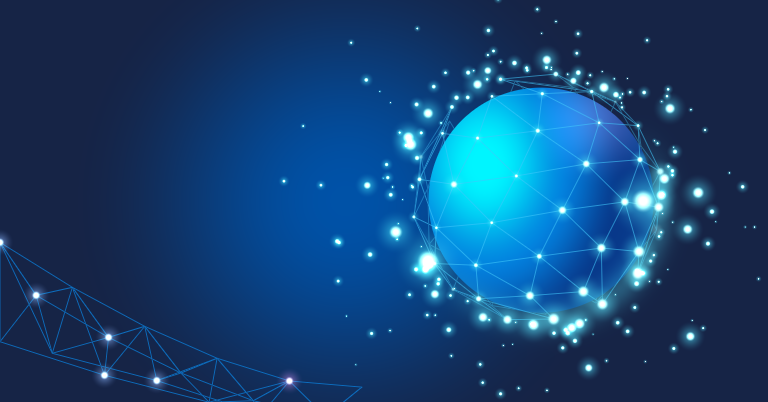
Give the GLSL for this background, as a WebGL 1 fragment shader.

```glsl
precision highp float;
// Glowing blue globe with a wire mesh, drifting sparks and a corner network on navy.
uniform vec2 u_resolution;

const vec3 NAVY = vec3(0.085, 0.14, 0.275);
const vec3 ROYAL = vec3(0.0, 0.32, 0.655);
const vec3 CYAN = vec3(0.0, 0.96, 1.0);
const vec3 AZURE = vec3(0.01, 0.50, 0.87);
const vec3 DEEP = vec3(0.03, 0.22, 0.54);
const vec3 MESH_TINT = vec3(0.25, 0.78, 0.98);
const vec3 SPARK_TINT = vec3(0.22, 0.72, 0.82);
const vec3 NET_TINT = vec3(0.04, 0.50, 0.86);
const vec2 BALL_CENTER = vec2(1.346, 0.502);
const float BALL_RADIUS = 0.28;
const vec2 MESH_CENTER = vec2(1.338, 0.507);
const float MESH_RADIUS = 0.312;
const float GOLDEN_ANGLE = 2.39996;
const float MESH_NODES = 64.0;

float hash(float n) {
  return fract(sin(n * 12.9898 + 4.1) * 43758.5);
}

vec3 screen(vec3 base, vec3 light) {
  return 1.0 - (1.0 - base) * (1.0 - clamp(light, 0.0, 1.0));
}

float lineCover(vec2 p, vec2 a, vec2 b, float halfWidth, float px) {
  vec2 ab = b - a;
  float t = clamp(dot(p - a, ab) / max(dot(ab, ab), 1e-6), 0.0, 1.0);
  return clamp((halfWidth - length(p - a - ab * t)) / px + 0.5, 0.0, 1.0);
}

// Soft halo with a white core
vec3 spark(vec2 p, vec2 center, float radius, vec3 tint) {
  float d = length(p - center) / radius;
  float halo = pow(max(1.0 - d, 0.0), 1.6);
  return tint * halo * 0.85 + vec3(0.85, 1.0, 1.0) * (1.0 - smoothstep(0.08, 0.34, d));
}

vec3 background(vec2 p) {
  float d = length(p - vec2(0.86, 0.5));
  return mix(ROYAL, NAVY, smoothstep(0.02, 0.69, d));
}

// Shading inside the unit disc
vec3 ballColor(vec2 q) {
  float d = length((q - vec2(-0.5, 0.32)) * vec2(1.08, 0.85));
  vec3 color = mix(CYAN, AZURE, smoothstep(0.1, 0.85, d));
  color = mix(color, DEEP, smoothstep(0.72, 1.35, d));
  float violet = 1.0 - smoothstep(0.0, 0.65, length(q - vec2(0.5, 0.75)));
  return color + vec3(0.22, 0.17, 0.2) * violet;
}

// Evenly spread point on a tilted unit sphere
vec3 meshNode(float i) {
  float y = 1.0 - 2.0 * (i + 0.5) / MESH_NODES;
  float a = i * GOLDEN_ANGLE + 0.6;
  vec3 n = vec3(cos(a) * sqrt(1.0 - y * y), y, sin(a) * sqrt(1.0 - y * y));
  return vec3(n.x * 0.9 - n.y * 0.436, n.x * 0.436 + n.y * 0.9, n.z);
}

float meshLink(vec2 q, vec3 a, float j, float inside, float px) {
  vec3 b = meshNode(j);
  float front = smoothstep(-0.1, 0.15, a.z + b.z);
  float fade = mix(0.4 * (1.0 - inside), 0.6, front);
  float near = 1.0 - step(1.05, distance(a, b));
  return lineCover(q, a.xy, b.xy, 0.0037, px) * fade * near * step(j, MESH_NODES - 0.5);
}

vec3 addMesh(vec3 color, vec2 q, float inside, float px) {
  float wire = 0.0;
  vec3 light = vec3(0.0);
  for (int k = 0; k < 64; k++) {
    float i = float(k);
    vec3 a = meshNode(i);
    wire = max(wire, meshLink(q, a, i + 5.0, inside, px));
    wire = max(wire, meshLink(q, a, i + 8.0, inside, px));
    wire = max(wire, meshLink(q, a, i + 13.0, inside, px));
    float lower = smoothstep(0.1, 0.9, dot(a.xy, vec2(0.6, -0.8)));
    float size = 0.045 + 0.08 * pow(hash(i), 3.0) + 0.11 * lower;
    light += spark(q, a.xy, size, SPARK_TINT) * smoothstep(-0.3, 0.1, a.z);
  }
  return screen(mix(color, MESH_TINT, wire), light);
}

// Golden-angle scatter around the globe; shape skews sizes toward the smallest
vec3 sparkRing(vec2 p, float seed, float spread, float small, float large, float shape) {
  float a = seed * GOLDEN_ANGLE + hash(seed) * 0.5;
  float r = 0.305 + spread * hash(seed + 31.7) * hash(seed + 77.3);
  float size = small + (large - small) * pow(hash(seed + 9.2), shape);
  return spark(p, MESH_CENTER + r * vec2(cos(a), sin(a)), size, SPARK_TINT);
}

vec2 ridgeNode(float i) {
  float x = 0.09 * i;
  float zigzag = 0.037 * (1.0 - 2.0 * mod(i, 2.0));
  return vec2(x, 0.36 * pow(max(1.0 - x / 0.82, 0.0), 1.5) + zigzag);
}

vec2 floorNode(float i) {
  return vec2(0.13 * i, 0.15 - 0.036 * i + 0.012 * sin(i * 2.5));
}

vec3 addNetwork(vec3 color, vec2 p, float px) {
  float wire = 0.0;
  vec3 light = vec3(0.0);
  for (int k = 0; k < 10; k++) {
    float i = float(k);
    vec2 top = ridgeNode(i);
    vec2 base = floorNode(floor(i * 0.6));
    wire = max(wire, lineCover(p, top, ridgeNode(i + 1.0), 0.0013, px));
    wire = max(wire, lineCover(p, top, ridgeNode(i + 2.0), 0.0011, px));
    wire = max(wire, lineCover(p, top, base, 0.0011, px));
    wire = max(wire, lineCover(p, top, floorNode(floor(i * 0.6) + 1.0), 0.0011, px));
    wire = max(wire, lineCover(p, base, floorNode(floor(i * 0.6) + 2.0), 0.0011, px));
    float lit = (k < 4 && k != 2) || k == 8 ? 1.0 : 0.0;
    vec3 tint = mix(vec3(0.45, 0.6, 0.9), vec3(0.6, 0.35, 0.7), step(7.5, i));
    light += lit * spark(p, top, 0.034, tint);
    if (k == 2 || k == 3) light += spark(p, floorNode(i), 0.034, tint);
  }
  return screen(mix(color, NET_TINT, wire * 0.8), light);
}

void main() {
  float px = 1.0 / u_resolution.y;
  vec2 p = gl_FragCoord.xy * px;
  vec3 color = background(p);

  // Globe and mist along its lower right rim
  vec2 q = (p - BALL_CENTER) / BALL_RADIUS;
  float inside = clamp((1.0 - length(q)) * BALL_RADIUS / px + 0.5, 0.0, 1.0);
  color = mix(color, ballColor(q), inside);
  float rim = exp(-pow((length(q) - 1.05) * 7.0, 2.0));
  float side = smoothstep(-0.3, 1.0, dot(q, vec2(0.5, -0.86)));
  color = screen(color, SPARK_TINT * rim * side * 0.35);

  vec2 m = (p - MESH_CENTER) / MESH_RADIUS;
  if (length(m) < 1.3) color = addMesh(color, m, inside, px / MESH_RADIUS);
  if (p.x < 1.0 && p.y < 0.5) color = addNetwork(color, p, px);

  // Scattered sparks, large then small, and two main flares
  vec3 light = vec3(0.0);
  for (int k = 0; k < 26; k++) light += sparkRing(p, float(k), 0.24, 0.025, 0.055, 1.0);
  for (int k = 0; k < 150; k++) light += sparkRing(p, float(k) + 100.0, 0.36, 0.005, 0.024, 2.0);
  light += spark(p, vec2(1.065, 0.351), 0.085, SPARK_TINT);
  light += spark(p, vec2(1.6, 0.5), 0.09, SPARK_TINT);
  gl_FragColor = vec4(screen(color, light), 1.0);
}
```
